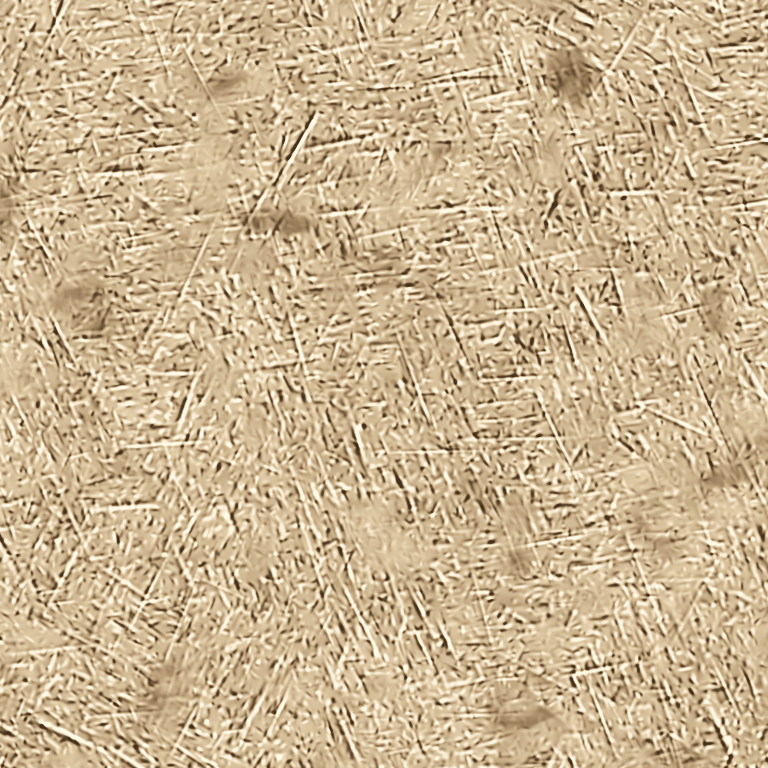
This texture is drawn by a Shadertoy shader. Its source:

```glsl
// Embossed fibrous parchment: thousands of fine needles, each a bright ridge
// with a dark companion, lie in patches that share a direction. Their summed
// relief, calmed in flat spots and dark stains, is coloured by a tan ramp.

// Integer hash: three random values in 0..1 for a cell and a seed
vec3 hash3(vec2 cell, int seed) {
    uvec3 v = uvec3(ivec3(ivec2(cell), seed)) * 1664525u + 1013904223u;
    v.x += v.y * v.z; v.y += v.z * v.x; v.z += v.x * v.y;
    v ^= v >> 16u;
    v.x += v.y * v.z; v.y += v.z * v.x; v.z += v.x * v.y;
    return vec3(v >> 8u) / 16777216.0;
}

float valueNoise(vec2 p, int seed) {
    vec2 cell = floor(p);
    vec2 f = fract(p);
    f = f * f * (3.0 - 2.0 * f);
    float low = mix(hash3(cell, seed).x, hash3(cell + vec2(1, 0), seed).x, f.x);
    float high = mix(hash3(cell + vec2(0, 1), seed).x, hash3(cell + vec2(1, 1), seed).x, f.x);
    return mix(low, high, f.y);
}

// Needle families in radians: near level, two steep ones, a shallow fall
float familyAngle(float pick) {
    if (pick < 0.32) return 0.13;
    if (pick < 0.57) return 1.13;
    return pick < 0.88 ? 1.95 : 2.6;
}

// Main needle direction of the irregular patch around p
float patchAngle(vec2 p) {
    vec2 warp = vec2(valueNoise(p * 7.0, 11), valueNoise(p * 7.0, 12)) - 0.5;
    return familyAngle(hash3(floor(p * 4.5 + 1.6 * warp), 17).x);
}

// Relief of one needle: tapered along its length, ridge and groove across it
float needle(vec2 offset, float angle, float halfLength, float width) {
    vec2 axis = vec2(cos(angle), sin(angle));
    float along = dot(offset, axis) / halfLength;
    float across = dot(offset, vec2(-axis.y, axis.x)) / width;
    float taper = max(1.0 - along * along, 0.0);
    float profile = (1.0 - 1.8 * across * across - 1.1 * across) * exp(-across * across);
    return taper * taper * profile;
}

// Scattered needles; stray is the share that leaves the patch direction,
// darkShare the share that is carved in instead of raised
float needleLayer(vec2 p, float cells, float width, vec2 lengths,
                  float stray, float spread, float darkShare, int seed) {
    vec2 q = p * cells;
    vec2 home = floor(q);
    float relief = 0.0;
    for (int y = -1; y <= 1; y++)
    for (int x = -1; x <= 1; x++) {
        vec2 cell = home + vec2(x, y);
        float mainAngle = patchAngle((cell + 0.5) / cells);
        for (int i = 0; i < 2; i++) {
            vec3 place = hash3(cell, seed + 2 * i);
            vec3 kind = hash3(cell, seed + 2 * i + 1);
            float angle = kind.y < stray ? familyAngle(kind.y / stray) : mainAngle;
            angle += spread * (kind.x - 0.5);
            float facing = fract(kind.z * 17.0) < darkShare ? -1.0 : 1.0;
            float strength = facing * mix(0.4, 1.6, kind.z);
            float halfLength = mix(lengths.x, lengths.y, place.z);
            float thickness = width * cells * mix(0.75, 1.25, fract(place.z * 13.0));
            relief += strength * needle(q - cell - place.xy, angle, halfLength, thickness);
        }
    }
    return relief;
}

// Rare soft-edged stains
float stains(vec2 p) {
    vec2 q = p * 6.0 + 0.4 * (vec2(valueNoise(p * 28.0, 41), valueNoise(p * 28.0, 42)) - 0.5);
    vec2 home = floor(q);
    float cover = 0.0;
    for (int y = -1; y <= 1; y++)
    for (int x = -1; x <= 1; x++) {
        vec2 cell = home + vec2(x, y);
        vec3 place = hash3(cell, 43);
        vec3 kind = hash3(cell, 44);
        vec2 radius = mix(vec2(0.14, 0.12), vec2(0.34, 0.24), kind.yz);
        float reach = length((q - cell - place.xy) / radius);
        float depth = step(kind.x, 0.45) * mix(0.4, 1.0, place.z);
        cover = max(cover, depth * (1.0 - smoothstep(0.4, 1.1, reach)));
    }
    return cover;
}

// Tan ramp; tone is measured in standard deviations from the middle
vec3 parchment(float tone) {
    vec3 color = mix(vec3(0.27, 0.19, 0.11), vec3(0.38, 0.29, 0.19), smoothstep(-3.2, -2.05, tone));
    color = mix(color, vec3(0.59, 0.48, 0.34), clamp((tone + 2.05) / 0.71, 0.0, 1.0));
    color = mix(color, vec3(0.73, 0.62, 0.47), clamp((tone + 1.34) / 0.62, 0.0, 1.0));
    color = mix(color, vec3(0.82, 0.73, 0.58), clamp((tone + 0.72) / 0.72, 0.0, 1.0));
    color = mix(color, vec3(0.90, 0.82, 0.68), clamp(tone / 0.82, 0.0, 1.0));
    color = mix(color, vec3(0.97, 0.93, 0.84), clamp((tone - 0.82) / 0.82, 0.0, 1.0));
    return mix(color, vec3(1.0, 0.98, 0.91), smoothstep(1.64, 2.8, tone));
}

void mainImage(out vec4 fragColor, in vec2 fragCoord) {
    vec2 p = fragCoord / iResolution.y;

    // Relief from short grain, medium needles and long needles
    float relief = 1.35 * needleLayer(p, 72.0, 0.0037, vec2(0.3, 0.75), 0.65, 1.2, 0.4, 100);
    relief += 1.45 * needleLayer(p, 32.0, 0.0035, vec2(0.4, 0.9), 0.35, 0.3, 0.35, 200);
    relief += 1.9 * needleLayer(p, 10.0, 0.0035, vec2(0.35, 1.0), 0.4, 0.25, 0.12, 300);

    // Flat spots and stains calm the relief
    float calm = smoothstep(0.1, 0.42, valueNoise(p * 18.0, 51));
    float stain = stains(p);
    float contrast = mix(0.35, 1.0, calm) * (1.0 - 0.75 * stain);

    // Broad uneven tint
    float mottle = 0.6 * (valueNoise(p * 18.0, 52) - 0.5) + 0.9 * (valueNoise(p * 55.0, 53) - 0.5);

    float tone = relief * contrast + mottle - 1.15 * stain + 0.03;
    fragColor = vec4(parchment(tone), 1.0);
}
```
